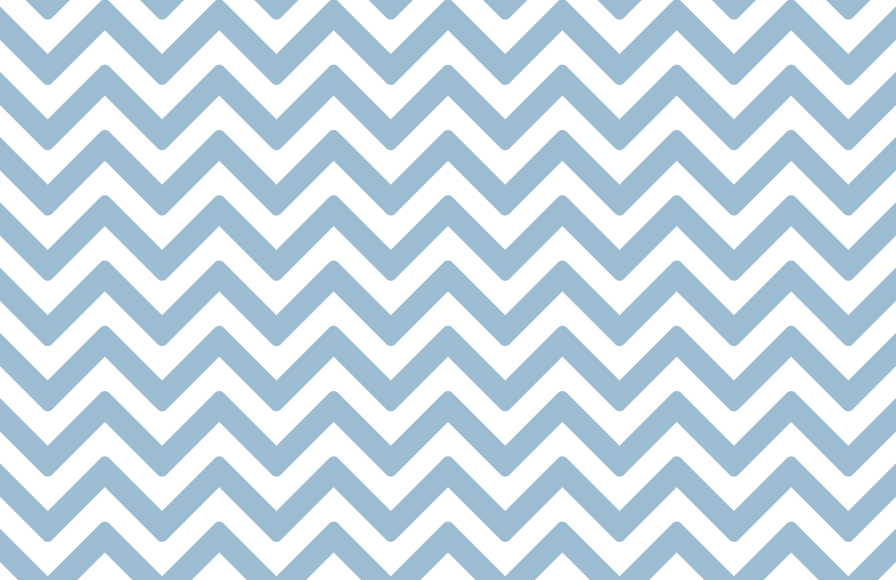
This pattern is drawn by a Shadertoy shader. Its source:

```glsl
#define ZIGZAG_WIDTH 0.1972   // peak to peak, in canvas heights
#define ROW_PITCH    0.11255  // band to band
#define BAND_HEIGHT  0.0576   // vertical thickness of a band
#define ROW_OFFSET   0.0264   // height of a band centre at the middle peak
#define TIP_RADIUS   0.0105   // rounding of the outer corners
#define EDGE_PIXELS  0.75     // half width of the smoothed edge
#define BAND_COLOR   vec3(0.610, 0.737, 0.823)
#define GROUND_COLOR vec3(1.0)

const float SQRT2 = sqrt(2.0);

// Intersection of two perpendicular half planes with a rounded corner
float roundCorner(float a, float b, float radius) {
    vec2 q = vec2(a, b) + radius;
    return length(max(q, 0.0)) + min(max(q.x, q.y), 0.0) - radius;
}

// Signed distance to the nearest chevron band, negative inside
float chevron(vec2 p) {
    // Fold each repeat about its peak; the slopes run at 45 degrees
    float halfWidth = 0.5 * ZIGZAG_WIDTH;
    float fromPeak = abs(mod(p.x + halfWidth, ZIGZAG_WIDTH) - halfWidth);
    float fromValley = halfWidth - fromPeak;

    // Height above the centre line of the nearest band
    float row = (p.y + fromPeak - ROW_OFFSET) / ROW_PITCH;
    float height = (fract(row + 0.5) - 0.5) * ROW_PITCH;

    // Outer corners are rounded, inner notches stay sharp
    float upper = (height - 0.5 * BAND_HEIGHT) / SQRT2;
    float lower = (-height - 0.5 * BAND_HEIGHT) / SQRT2;
    return max(roundCorner(upper, upper - fromPeak * SQRT2, TIP_RADIUS),
               roundCorner(lower, lower - fromValley * SQRT2, TIP_RADIUS));
}

void mainImage(out vec4 fragColor, in vec2 fragCoord) {
    vec2 p = (fragCoord - 0.5 * iResolution.xy) / iResolution.y;
    float edge = EDGE_PIXELS / iResolution.y;
    float ground = smoothstep(-edge, edge, chevron(p));
    fragColor = vec4(mix(BAND_COLOR, GROUND_COLOR, ground), 1.0);
}
```
